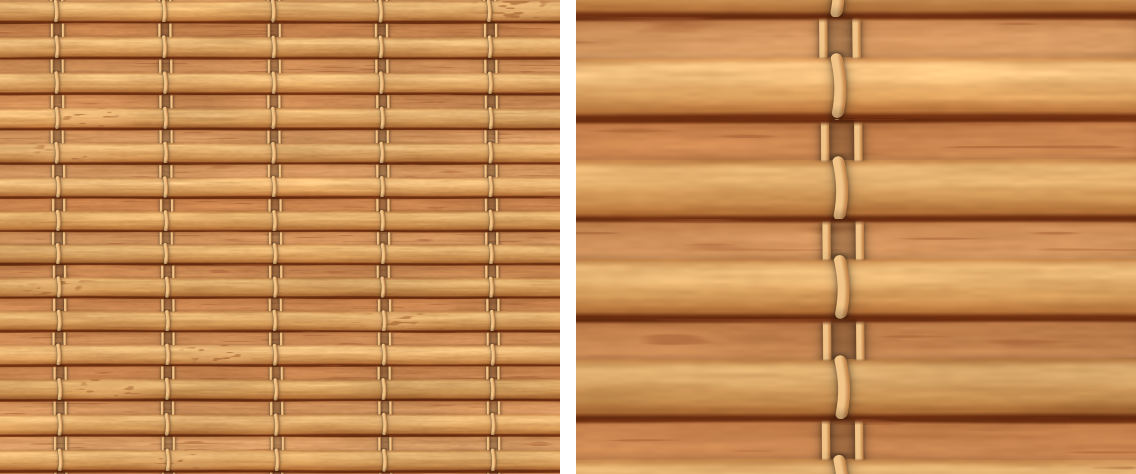
Left, the full canvas; right, a detail of the centre.
This texture is drawn by a Shadertoy shader. Its source:

```glsl
// Woven bamboo blind: 14 rounded rods alternate with flat recessed slats,
// bound by 5 columns of cord. Rows are fract cells of a gently warped axis;
// stretched value noise supplies the grain, hashes vary tint and nodes.

float hash(vec2 p) {
    vec3 q = fract(p.xyx * 0.1031);
    q += dot(q, q.yzx + 33.33);
    return fract((q.x + q.y) * q.z);
}

float noise(vec2 p) {
    vec2 i = floor(p), f = fract(p);
    f = f * f * (3.0 - 2.0 * f);
    return mix(mix(hash(i), hash(i + vec2(1, 0)), f.x),
               mix(hash(i + vec2(0, 1)), hash(i + vec2(1, 1)), f.x), f.y);
}

// Fine fibres running along x, roughly in -0.5..0.5
float grain(vec2 p) {
    return 0.45 * noise(p * vec2(0.6, 9.0)) + 0.35 * noise(p * vec2(1.3, 21.0) + 17.0)
         + 0.2 * noise(p * vec2(6.0, 26.0) + 41.0) - 0.5;
}

// Convex rod, t = 0 at its upper edge and 1 at its underside
vec3 rodColor(float t) {
    vec3 c = mix(vec3(0.77, 0.53, 0.30), vec3(0.91, 0.72, 0.47), smoothstep(0.0, 0.16, t));
    c = mix(c, vec3(0.82, 0.60, 0.35), smoothstep(0.28, 0.65, t));
    c = mix(c, vec3(0.69, 0.44, 0.22), smoothstep(0.62, 0.90, t));
    return mix(c, vec3(0.42, 0.18, 0.06), smoothstep(0.87, 0.98, t));
}

// Flat slat, f = 0 just below the rod that shades it
vec3 slatColor(float f, float redness) {
    vec3 c = mix(vec3(0.86, 0.63, 0.41), vec3(0.78, 0.51, 0.30), redness);
    c = mix(c, vec3(0.63, 0.36, 0.18), 0.75 * exp(-f * 11.0));
    c = mix(c, vec3(0.42, 0.18, 0.06), 1.0 - smoothstep(0.01, 0.055, f));
    return c * (1.0 - 0.08 * smoothstep(0.33, 0.40, f));
}

// Lays a cord of signed distance d over the base, with a soft contact shadow
vec3 layCord(vec3 base, float d, float side, float px, float fade) {
    base *= 1.0 - 0.38 * fade * exp(-max(d, 0.0) / 0.035);
    vec3 cord = mix(vec3(0.95, 0.77, 0.53), vec3(0.76, 0.51, 0.28),
                    smoothstep(-0.1, 1.0, side));
    return mix(base, cord, fade * (1.0 - smoothstep(-px, px, d)));
}

void mainImage(out vec4 fragColor, in vec2 fragCoord) {
    vec2 uv = fragCoord / iResolution.xy;
    float px = 0.7 * 13.7 / iResolution.y;

    // One unit is one row pitch; y runs downwards, rods end at whole numbers
    vec2 p = vec2(16.18 * uv.x, 13.7 * (1.0 - uv.y) - 0.65);
    p.y -= 0.085 * sin(p.y * 0.465);
    p.y += 0.025 * (noise(vec2(p.x * 0.4, floor(p.y) * 7.0)) - 0.5);
    float row = floor(p.y), f = fract(p.y);
    float isRod = smoothstep(0.40 - px, 0.40 + px, f);
    float t = clamp((f - 0.40) / 0.60, 0.0, 1.0);

    // Wood with its own tint in every row
    float tint = hash(vec2(row + 20.0, 3.7));
    vec3 rod = rodColor(t) * mix(vec3(0.96, 0.94, 0.90), vec3(1.04, 1.04, 1.05), tint);
    vec3 col = mix(slatColor(f, hash(vec2(row + 5.0, 8.3))), rod, isRod);
    vec2 fibre = p + vec2(row * 13.7 + 60.0, row * 5.3 + 30.0);
    float g = grain(fibre);
    col *= 1.0 + g * vec3(0.20, 0.27, 0.36);
    col *= 1.0 + 0.09 * (noise(vec2(p.x * 0.35 + 9.0, row * 3.0 + 50.0)) - 0.5);

    // Some rods carry a node: a pale patch crossed by short brown flecks
    float nodeX = 16.18 * hash(vec2(row + 31.0, 12.9));
    float node = smoothstep(1.6, 0.2, abs(p.x - nodeX)) * isRod
               * step(0.48, hash(vec2(row + 44.0, 2.1))) * smoothstep(1.0, 0.75, t);
    float fleck = smoothstep(0.68, 0.88, noise(fibre * vec2(3.5, 16.0) + p.y * vec2(2.0, 0.0)));
    col = mix(col, vec3(0.91, 0.70, 0.46), 0.35 * node);
    col = mix(col, vec3(0.62, 0.36, 0.17), 0.6 * node * fleck);

    // Sparse reddish scratches on the slats
    float scratch = smoothstep(0.80, 0.95, noise(fibre * vec2(0.9, 18.0) + 77.0));
    col = mix(col, vec3(0.62, 0.34, 0.18), 0.45 * scratch * (1.0 - isRod));

    // Cord columns lean slightly and wander from row to row
    float k = round((p.x - 1.68) / 3.13);
    float x = p.x - 1.68 - 3.13 * k - 0.05 * (p.y / 6.5 - 1.0);
    x -= 0.04 * (hash(vec2(row + 9.0, k + 15.0)) - 0.5);

    // Two strands span each slat, with a dim slot between them
    float s = x - 0.02;
    float slot = 1.0 - smoothstep(0.10, 0.15, abs(s));
    col *= 1.0 - 0.20 * slot * (1.0 - isRod);
    float strand = abs(abs(s) - 0.16) - 0.040;
    float strandSide = (abs(s) - 0.16) * sign(s) / 0.04;
    float span = smoothstep(0.01, 0.07, f) * (1.0 - smoothstep(0.39, 0.43, f));
    col = layCord(col, strand, strandSide, px, span);

    // A single bowed loop grips each rod
    float bow = x - 0.035 * sin(t * 3.14) + 0.015;
    float loop = length(vec2(bow, f - clamp(f, 0.42, 0.94))) - 0.058;
    vec3 bound = layCord(col, loop, bow / 0.058, px, 1.0);
    bound *= 1.0 - 0.22 * smoothstep(0.75, 1.0, t) * (1.0 - smoothstep(-px, px, loop));
    col = mix(col, bound, smoothstep(0.30, 0.36, f));

    fragColor = vec4(clamp(col, 0.0, 1.0), 1.0);
}
```
